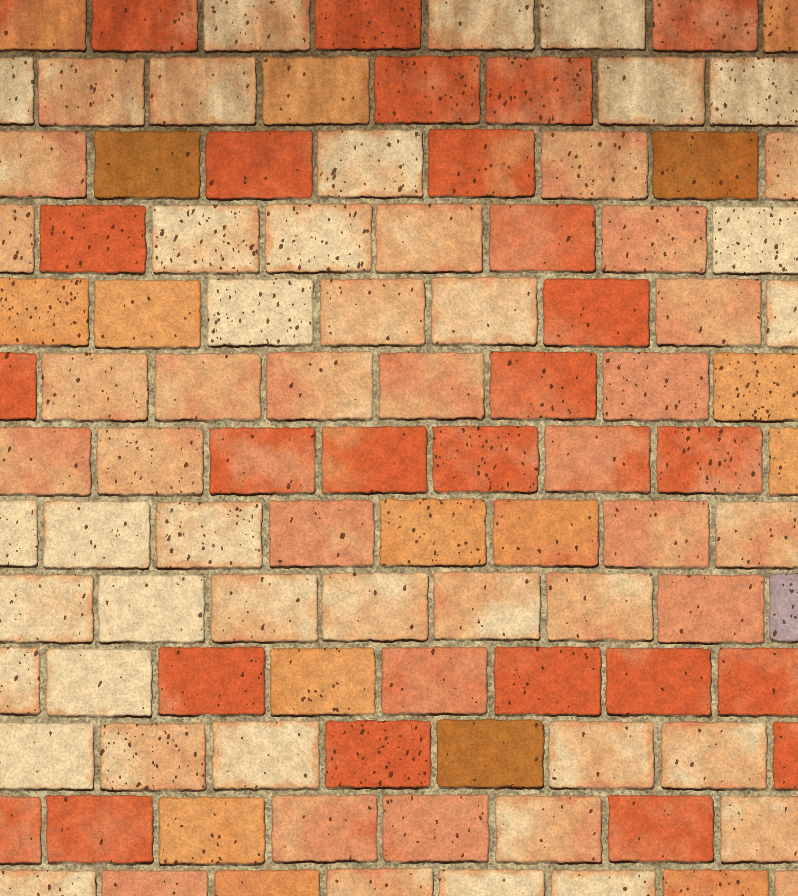
A Shadertoy shader for this texture:

```glsl
// Weathered brick wall in a running bond, about 7 bricks wide and 12 courses high.
// Each brick is a wobbly rounded box with hashed clay colour; layered sines make
// stains and worn edges, cellular noise makes grit, pits and mortar grain.

const vec2 PITCH = vec2(0.125, 0.0824);      // brick plus joint, in canvas heights
const vec2 JOINT = vec2(0.0029, 0.0035);     // half joint widths
const vec3 RED    = vec3(0.84, 0.38, 0.21);
const vec3 SALMON = vec3(0.87, 0.56, 0.39);
const vec3 TAN    = vec3(0.89, 0.66, 0.45);
const vec3 CREAM  = vec3(0.93, 0.82, 0.63);
const vec3 ORANGE = vec3(0.88, 0.55, 0.28);
const vec3 OCHRE  = vec3(0.68, 0.41, 0.16);
const vec3 LILAC  = vec3(0.62, 0.56, 0.62);
const vec3 MORTAR = vec3(0.82, 0.74, 0.56);
const vec3 GRIME  = vec3(0.46, 0.37, 0.25);
const vec3 SHADOW = vec3(0.17, 0.09, 0.05);

float hash(vec2 p) {
    vec3 q = fract(p.xyx * 0.1031);
    q += dot(q, q.yzx + 33.33);
    return fract((q.x + q.y) * q.z);
}

// Layered, rotated sines; roughly -1 to 1
float waves(vec2 p) {
    float sum = 0.0, amp = 0.5;
    for (int i = 0; i < 5; i++) {
        sum += amp * sin(p.x + 1.7 * sin(p.y));
        p = mat2(1.6, 1.2, -1.2, 1.6) * p + 2.3;
        amp *= 0.58;
    }
    return sum;
}

// Distance to the nearest scattered seed, and that seed's random value
vec2 cellular(vec2 p) {
    vec2 cell = floor(p), nearest = vec2(9.0, 0.0);
    for (int y = -1; y <= 1; y++)
    for (int x = -1; x <= 1; x++) {
        vec2 c = cell + vec2(x, y);
        float d = length(p - c - vec2(hash(c), hash(c + 57.3)));
        if (d < nearest.x) nearest = vec2(d, hash(c + 113.7));
    }
    return nearest;
}

float roundBox(vec2 p, vec2 halfSize, float radius) {
    vec2 d = abs(p) - halfSize + radius;
    return length(max(d, 0.0)) + min(max(d.x, d.y), 0.0) - radius;
}

// Clay ramp from hard-fired red to pale cream, with a few odd firings
vec3 clay(float tone, float kind) {
    vec3 c = mix(RED, SALMON, smoothstep(0.06, 0.30, tone));
    c = mix(c, TAN, smoothstep(0.34, 0.50, tone));
    c = mix(c, CREAM, smoothstep(0.48, 0.76, tone));
    c = mix(c, ORANGE, 0.75 * step(0.86, kind) * smoothstep(0.0, 0.5, tone));
    c = mix(c, OCHRE, 0.8 * step(0.98, kind));
    return mix(c, LILAC, 0.7 * step(kind, 0.012));
}

vec3 brickColor(vec2 p, vec2 q, vec2 id, float depth, float soot) {
    float seed = hash(id + 3.1), kind = hash(id + 41.7);
    vec2 local = p + 7.0 * vec2(seed, kind);
    float stain = waves(local * 27.0) + 14.0 * q.x * (hash(id + 63.0) - 0.5);
    float rim = 1.0 - smoothstep(0.0, 0.010, depth + 0.005 * waves(local * 130.0));
    float band = (p.y - 0.40) / 0.14;
    // Paler courses at mid height, redder rims on the pale bricks
    float tone = seed * 0.90 + 0.10 * exp(-band * band) + 0.15 * stain * (0.4 + kind);
    tone -= 0.20 * rim * smoothstep(0.4, 0.8, seed);
    vec3 c = clay(tone, kind);
    // Fine grain, and rain streaks under the sooty top courses
    vec2 grain = cellular(p * 400.0);
    float streak = 0.5 + 0.5 * waves(vec2(local.x * 110.0, local.y * 22.0));
    c *= 1.0 + 0.10 * (grain.x - 0.45) + 0.12 * (grain.y - 0.5) + 0.06 * waves(local * 150.0);
    c *= 1.0 - soot * (0.06 + 0.24 * streak * vec3(0.8, 1.0, 1.15));
    // Small dark pits of mixed size, dense on some bricks only
    vec2 pit = cellular(local * vec2(210.0, 150.0) + 0.4 * waves(local * 90.0));
    float density = 0.025 + 0.17 * pow(hash(id + 77.0), 3.0);
    float size = 0.04 + 0.30 * pow(fract(pit.y * 137.0), 2.0);
    float hole = step(1.0 - density, pit.y) * (1.0 - smoothstep(size, size + 0.22, pit.x));
    c = mix(c, SHADOW * 1.8, 0.75 * hole);
    // Crumbled, darker edge
    return c * (0.76 + 0.24 * smoothstep(0.0, 0.0024, depth));
}

vec3 mortarColor(vec2 p, float soot) {
    float patches = 0.5 + 0.5 * waves(p * 60.0);
    vec3 c = mix(MORTAR, GRIME, clamp(0.75 * soot + 0.34 * patches, 0.0, 1.0));
    vec2 sand = cellular(p * 330.0);
    return c * (0.82 + 0.20 * sand.x + 0.30 * (sand.y - 0.5) + 0.12 * waves(p * 170.0));
}

void mainImage(out vec4 fragColor, in vec2 fragCoord) {
    vec2 p = fragCoord / iResolution.y;
    float pixel = 1.0 / iResolution.y;
    // Running bond whose courses drift a little sideways with height
    float course = (p.y - 0.034 + 0.0010 * sin(p.x * 9.0)) / PITCH.y + 1.0;
    float row = floor(course);
    float along = p.x / PITCH.x - 0.885 + 0.48 * mod(row, 2.0) + 0.008 * row;
    vec2 id = vec2(floor(along), row);
    vec2 q = (fract(vec2(along, course)) - 0.5) * PITCH;
    // Hand-laid jitter and chipped outlines
    q += 0.0020 * (vec2(hash(id + 11.0), hash(id + 23.0)) - 0.5);
    q += 0.0011 * vec2(waves(p * 120.0), waves(p.yx * 140.0 + 4.0));
    vec2 halfSize = PITCH * 0.5 - JOINT - 0.0010 * hash(id + 31.0);
    float brickDist = roundBox(q, halfSize, 0.0040);
    // Uneven shadow thrown below each brick
    float shadowDist = roundBox(q + vec2(-0.0006, 0.0024), halfSize, 0.0040);
    float soot = smoothstep(0.70, 0.97, p.y + 0.04 * waves(p * 12.0));
    float shade = 1.0 - smoothstep(-0.0006, 0.0008, shadowDist);
    shade *= clamp(0.70 + 0.60 * waves(p * 38.0 + 9.0) + 0.3 * soot, 0.15, 0.97);

    vec3 color = mix(mortarColor(p, soot), SHADOW, shade);
    float cover = 1.0 - smoothstep(-0.7 * pixel, 0.7 * pixel, brickDist);
    color = mix(color, brickColor(p, q, id, -brickDist, soot), cover);
    fragColor = vec4(clamp(color, 0.0, 1.0), 1.0);
}
```
